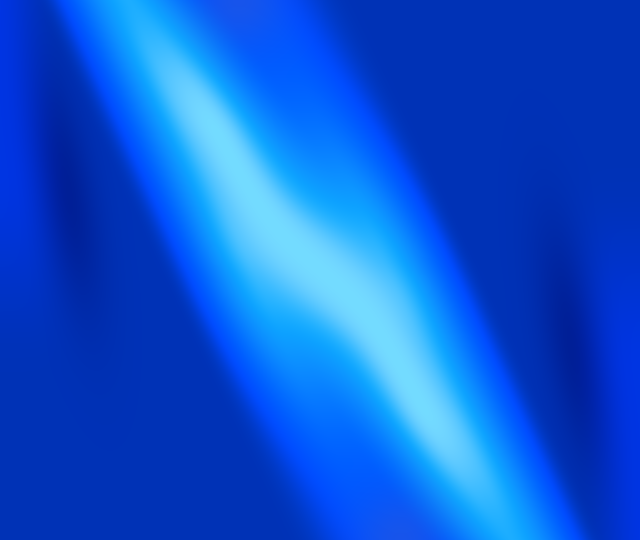
A Shadertoy shader for this background:

```glsl
#define SLANT 0.46
#define BAND_INNER 0.12
#define BAND_OUTER 0.30
#define NIGHT_LEVEL 0.195
#define BEAM_LEVEL 0.68
#define SHELF_LEVEL 0.31
#define CORE_GAIN 0.18
#define BEND 0.065
#define STREAK_DARK vec3(0.0, 0.075, 0.13)
#define SIDE_BLUE vec3(0.0, 0.21, 0.91)
#define VIOLET vec3(0.09, 0.01, -0.08)

float bell(float x, float width) {
    float t = x / width;
    return exp(-t * t);
}

float fall(float inner, float outer, float x) {
    return 1.0 - smoothstep(inner, outer, x);
}

// Brightness of the slanted beam, equal under a half turn
float beamLevel(vec2 p) {
    float across = p.x + SLANT * p.y;
    float bend = tanh(p.y / 0.09);
    float ridge = -BEND * (bend + 8.0 * p.y * p.y * p.y);
    float offset = across - ridge;

    // Bright outer flank and a shelf that fades away from the center
    float shelf = mix(SHELF_LEVEL, 0.70, bell(p.y, 0.26));
    float plateau = mix(BEAM_LEVEL, shelf, smoothstep(0.0, 0.17, offset * bend));
    float band = fall(BAND_INNER, BAND_OUTER, abs(across));

    // Pale curved core
    float coreWidth = mix(0.065, 0.12, bell(p.y, 0.1));
    float core = CORE_GAIN * bell(offset, coreWidth) * fall(0.25, 0.50, abs(p.y));
    return mix(NIGHT_LEVEL, plateau, band) + core;
}

// Navy to blue, azure and pale cyan
vec3 blueRamp(float level) {
    float red = 0.05 * smoothstep(0.35, 0.60, level)
              + 0.40 * smoothstep(0.62, 0.86, level);
    float blue = mix(0.71, 1.0, smoothstep(0.185, 0.31, level));
    return vec3(red, level, blue);
}

void mainImage(out vec4 fragColor, in vec2 fragCoord) {
    vec2 p = (fragCoord - 0.5 * iResolution.xy) / iResolution.y;
    vec3 color = blueRamp(beamLevel(p));

    // Side glow and dark streak, folded onto the left half
    vec2 side = p.x < 0.0 ? p : -p;
    float glow = fall(-0.57, -0.46, side.x + 0.1 * (side.y - 0.2))
               * smoothstep(-0.2, 0.2, side.y);
    color = mix(color, SIDE_BLUE, 0.9 * glow);
    float streak = bell(side.x + 0.446 + 0.17 * side.y, 0.055)
                 * bell(side.y - 0.15, 0.23);
    color -= STREAK_DARK * streak;

    // Violet haze where the shelf meets the border
    vec2 upper = p.y > 0.0 ? p : -p;
    color += VIOLET * bell(length(upper - vec2(-0.15, 0.5)), 0.08);

    fragColor = vec4(clamp(color, 0.0, 1.0), 1.0);
}
```
